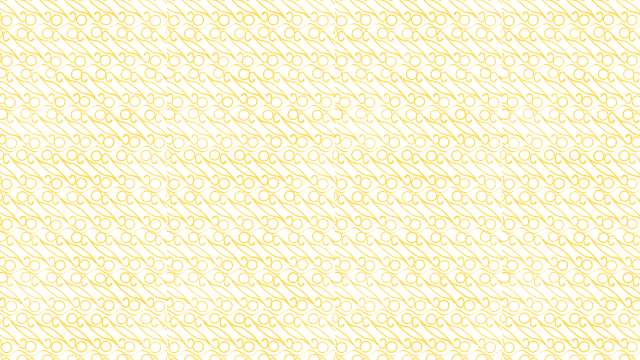
A Shadertoy shader for this pattern:

```glsl
const vec3 PAPER = vec3(1.0, 1.0, 0.994);
const vec3 INK = vec3(1.0, 0.85, 0.28);
const float CANVAS_HEIGHT = 648.0;          // design units over the height
const vec2 PITCH = vec2(44.5, 73.5);        // spacing of motifs and rows
const float TILE_WIDTH = 301.5;             // motifs are cut at each tile edge
const float TILE_ROWS = 4.0;
const vec2 FIRST_CENTER = vec2(26.5, 11.0); // from the top left of a tile
const float ROW_SHIFT = 7.0;
const vec2 RING_CENTER = vec2(14.5, 25.5);
const float RING_RADIUS = 9.2;
const float RING_JITTER = 3.0;
const float HALF_LINE = 0.92;
const float SWELL = 0.6;                    // extra half width at stroke ends
const float SOFTNESS = 1.12;                // filter width in pixels
const float WAVE_HEIGHT = 5.0;
const float TAU = 6.28319;
const int CURVE_STEPS = 4;
const int CONTROL_COUNT = 12;

// Spiral hook, round head, slanting flank, then a tail that meets the next motif
const vec2 CONTROLS[CONTROL_COUNT] = vec2[CONTROL_COUNT](
    vec2(-10, 18), vec2(-12, 11), vec2(-20, 11), vec2(-21, 25), vec2(-13, 30),
    vec2(-4, 17), vec2(5, 6), vec2(16, -3), vec2(28, -11), vec2(40, -12),
    vec2(48, -18), vec2(52, -23));

float hash(vec2 p) {
    return fract(sin(dot(p, vec2(127.1, 311.7))) * 43758.5453);
}

float segmentDistance(vec2 p, vec2 a, vec2 b) {
    vec2 ab = b - a;
    float t = clamp(dot(p - a, ab) / dot(ab, ab), 0.0, 1.0);
    return length(p - a - ab * t);
}

// Distance to the quadratic spline through the control midpoints, less its swell
float curveDistance(vec2 p) {
    float nearest = 1e3;
    vec2 last = 0.5 * (CONTROLS[0] + CONTROLS[1]);
    for (int i = 1; i < CONTROL_COUNT - 1; i++) {
        vec2 start = 0.5 * (CONTROLS[i - 1] + CONTROLS[i]);
        vec2 end = 0.5 * (CONTROLS[i] + CONTROLS[i + 1]);
        for (int s = 1; s <= CURVE_STEPS; s++) {
            float t = float(s) / float(CURVE_STEPS);
            vec2 next = mix(mix(start, CONTROLS[i], t), mix(CONTROLS[i], end, t), t);
            float along = (float(i - 1) + t) / float(CONTROL_COUNT - 2);
            float swell = SWELL * smoothstep(0.25, 0.5, abs(along - 0.5));
            nearest = min(nearest, segmentDistance(p, last, next) - swell);
            last = next;
        }
    }
    return max(nearest, 0.0);
}

// Share of a pixel covered by a line
float lineCoverage(float d, float halfWidth, float pixel) {
    return clamp((d + halfWidth) / pixel + 0.5, 0.0, 1.0)
         - clamp((d - halfWidth) / pixel + 0.5, 0.0, 1.0);
}

float ringDistance(vec2 p, vec2 center, vec2 seed) {
    vec2 jitter = vec2(hash(seed), hash(seed + 17.3)) - 0.5;
    float radius = RING_RADIUS + 0.8 * (hash(seed + 5.1) - 0.5);
    return abs(length(p - center - RING_JITTER * jitter) - radius);
}

// Border that dips under the lower rings of a row and thins where it rises
float waveCoverage(vec2 p, float pixel) {
    float phase = TAU * (p.x + RING_CENTER.x) / PITCH.x;
    float slope = WAVE_HEIGHT * TAU / PITCH.x * sin(phase);
    float height = -0.5 * PITCH.y - WAVE_HEIGHT * cos(phase);
    float d = abs(p.y - height) / sqrt(1.0 + slope * slope);
    float strength = mix(1.1, 0.35, smoothstep(-0.2, 0.9, sin(phase)));
    return lineCoverage(d, HALF_LINE * strength, pixel);
}

// Two curves and two rings, paired by a half turn
float motif(vec2 p, vec2 id, float pixel) {
    float halfWidth = HALF_LINE * mix(0.75, 1.3, hash(id + 3.7));
    float curves = min(curveDistance(p), curveDistance(-p));
    float rings = min(ringDistance(p, RING_CENTER, id),
                      ringDistance(p, -RING_CENTER, id + 41.0));
    return lineCoverage(min(curves, rings), halfWidth, pixel);
}

void mainImage(out vec4 fragColor, in vec2 fragCoord) {
    float pixel = CANVAS_HEIGHT / iResolution.y;
    float blur = SOFTNESS * pixel;
    vec2 p = vec2(fragCoord.x, iResolution.y - fragCoord.y) * pixel;
    p.x = mod(p.x, TILE_WIDTH);

    float nearestRow = floor((p.y - FIRST_CENTER.y) / PITCH.y + 0.5);
    float ink = 0.0;
    for (int j = -1; j <= 1; j++) {
        float row = nearestRow + float(j);
        float tileRow = mod(row, TILE_ROWS);
        float y = FIRST_CENTER.y + row * PITCH.y - p.y;
        if (abs(y) > 0.6 * PITCH.y) continue;

        // Lower half of each tile is set slightly to the right
        float x = p.x - FIRST_CENTER.x - ROW_SHIFT * floor(tileRow / 2.0);
        ink = max(ink, waveCoverage(vec2(x, y), blur));

        float nearestColumn = floor(x / PITCH.x + 0.5);
        for (int i = -1; i <= 1; i++) {
            float column = nearestColumn + float(i);
            vec2 local = vec2(x - column * PITCH.x, y);
            ink = max(ink, motif(local, vec2(column, tileRow), blur));
        }
    }
    fragColor = vec4(mix(PAPER, INK, ink), 1.0);
}
```
